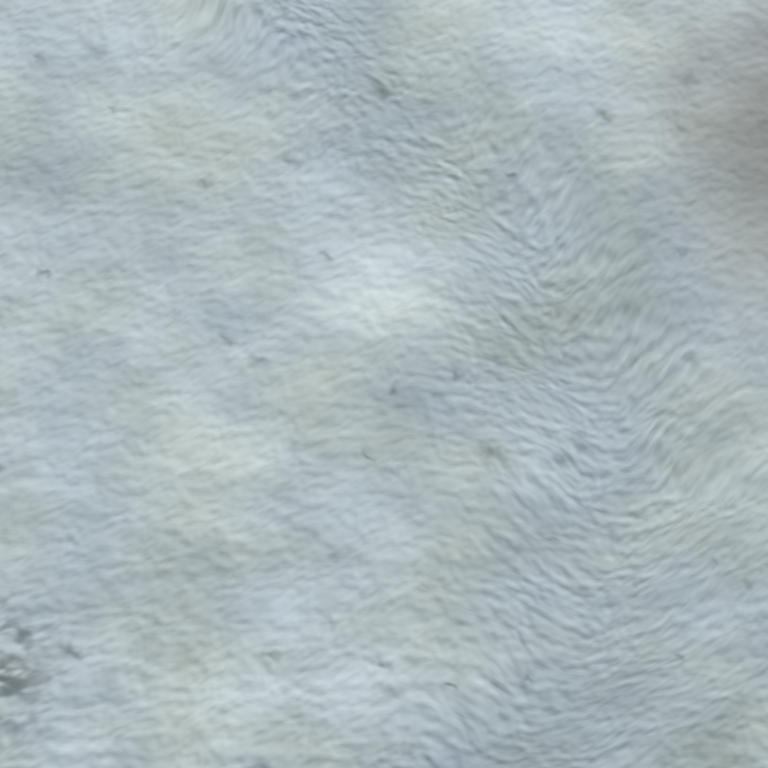
Reproduce this texture procedurally as a Shadertoy shader.

```glsl
#define BASE_COLOR vec3(0.690, 0.740, 0.752)
#define STAIN_COLOR vec3(0.525, 0.530, 0.520)
#define PIT_COLOR vec3(0.400, 0.440, 0.450)
#define GRAIN_SCALE vec2(40.0, 70.0)
#define SMOOTH_RELIEF 0.062
#define ROUGH_RELIEF 0.125
#define CLOUD_CONTRAST 0.085
#define TINT_STRENGTH 0.05
#define PIT_CELLS 15.0
#define PIT_CHANCE 0.16

float hash(vec2 p) {
    return fract(sin(dot(p, vec2(127.1, 311.7))) * 43758.5453);
}

vec2 gradientAt(vec2 cell) {
    float angle = 6.28319 * hash(cell);
    return vec2(cos(angle), sin(angle));
}

// Gradient noise, roughly -0.7 to 0.7
float noise(vec2 p) {
    vec2 i = floor(p), f = fract(p);
    vec2 u = f * f * f * (f * (f * 6.0 - 15.0) + 10.0);
    vec2 e = vec2(1.0, 0.0);
    float low = mix(dot(gradientAt(i), f),
                    dot(gradientAt(i + e), f - e), u.x);
    float high = mix(dot(gradientAt(i + e.yx), f - e.yx),
                     dot(gradientAt(i + 1.0), f - 1.0), u.x);
    return mix(low, high, u.y);
}

float fbm(vec2 p) {
    float sum = 0.0, amplitude = 1.0;
    for (int i = 0; i < 4; i++) {
        sum += amplitude * noise(p);
        p = mat2(1.6, 1.2, -1.2, 1.6) * p + 17.3;
        amplitude *= 0.5;
    }
    return sum;
}

// Soft elliptical patch
float patchMask(vec2 p, vec2 center, vec2 radius) {
    vec2 d = (p - center) / radius;
    return exp(-dot(d, d));
}

// Flattened grains: coarse bumps with finer grit on top
float grainHeight(vec2 p) {
    vec2 q = p * GRAIN_SCALE;
    q += 0.6 * vec2(noise(q * 0.35), noise(q * 0.35 + 41.0));
    float coarse = noise(q);
    float medium = noise(mat2(0.96, 0.28, -0.28, 0.96) * q * 1.75 + 9.0);
    float fine = noise(q * 2.7 + 31.0);
    return coarse + 0.6 * medium + 0.3 * fine;
}

// Sparse soft dark pits, one candidate per cell
float pits(vec2 p) {
    vec2 q = p * PIT_CELLS;
    vec2 cell = floor(q);
    float mask = 0.0;
    for (int y = -1; y <= 1; y++) {
        for (int x = -1; x <= 1; x++) {
            vec2 id = cell + vec2(x, y);
            vec2 center = id + vec2(hash(id + 3.1), hash(id + 7.7));
            float size = mix(0.06, 0.14, hash(id + 13.3));
            vec2 d = q - center;
            d.y += 0.25 * d.x;
            d += 0.12 * vec2(noise(q * 5.0), noise(q * 5.0 + 23.0));
            float present = step(hash(id + 19.9), PIT_CHANCE);
            float spot = patchMask(d, vec2(0.0), size * vec2(1.6, 0.9));
            mask = max(mask, present * spot * mix(0.3, 0.8, hash(id + 29.0)));
        }
    }
    return mask;
}

void mainImage(out vec4 fragColor, in vec2 fragCoord) {
    vec2 uv = fragCoord / iResolution.xy;
    float clouds = fbm(uv * vec2(3.0, 4.5) + 5.0);
    float mottle = fbm(uv * vec2(9.0, 16.0) + 60.0);

    // Rough track curving from the top to the lower right
    float curve = uv.y - 0.38;
    float trackX = 0.77 - 1.1 * curve * curve + 0.06 * clouds;
    float width = mix(0.17, 0.11, uv.y);
    float track = exp(-pow((uv.x - trackX) / width, 2.0));
    float rough = clamp(track * (0.8 + 0.8 * mottle), 0.0, 1.0);
    rough = max(rough, 0.35 * (1.0 - smoothstep(0.0, 0.5, uv.y)));

    // Perspective and slanted grain, lit from above
    vec2 ground = vec2((uv.x - 0.5) * (0.88 + 0.3 * uv.y),
                       uv.y * (0.88 + 0.17 * uv.y));
    ground.y += ground.x * mix(-0.08, 0.22, track);
    float height = grainHeight(ground);
    float relief = height - 0.7 * grainHeight(ground + vec2(0.003, 0.007));
    relief = relief > 0.0 ? 0.85 * relief : 1.15 * relief;

    // Broad tones
    float tone = CLOUD_CONTRAST * clouds + 0.065 * mottle;
    tone += relief * mix(SMOOTH_RELIEF, ROUGH_RELIEF, rough);
    tone -= 0.055 * track * (0.7 + mottle);
    tone -= 0.045 * smoothstep(0.45, 0.0, uv.y) * smoothstep(0.1, 0.8, uv.x);
    tone += 0.02 * patchMask(uv, vec2(0.3, 0.65), vec2(0.35, 0.3));
    vec3 color = BASE_COLOR + tone;

    // Faint olive and blue tints
    float tint = fbm(uv * vec2(6.0, 8.0) + 90.0) - 0.25 * track;
    color += TINT_STRENGTH * tint * vec3(0.25, 0.1, -0.6);

    // Brown stain at the right and dirt in the lower left corner
    vec2 ragged = uv + 0.04 * vec2(clouds, mottle);
    float stain = patchMask(ragged, vec2(1.02, 0.82), vec2(0.13, 0.18));
    color = mix(color, STAIN_COLOR + 0.5 * tone, 0.8 * stain);
    float dirt = patchMask(ragged, vec2(0.01, 0.13), vec2(0.055, 0.07));
    dirt *= smoothstep(-0.35, 0.45, mottle - 0.5 * height);
    color = mix(color, PIT_COLOR, 0.9 * dirt);
    color = mix(color, PIT_COLOR, 0.8 * pits(uv));

    fragColor = vec4(clamp(color, 0.0, 1.0), 1.0);
}
```
